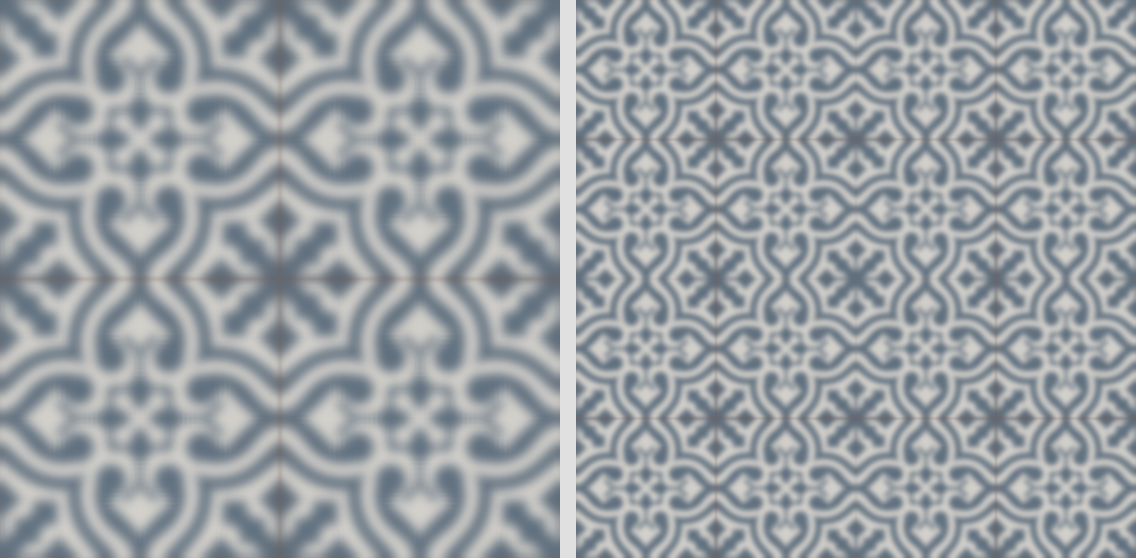
Left, the tile; right, the same tile 2 across and 2 down.
Write a Shadertoy shader that draws this pattern.

```glsl
// Two by two glazed cement tiles: ribboned quatrefoils around a medallion, with
// leafy crosses at the tile corners. Each tile is folded into one octant, drawn
// with distance functions and softened by a small Gaussian kernel.

const float TILES = 2.0;
const float EDGE = 0.03;
const float BLUR = 0.036;
const vec3 BLUE = vec3(0.380, 0.442, 0.500);
const vec3 CREAM = vec3(0.822, 0.812, 0.792);
const vec3 GROUT = vec3(0.46, 0.38, 0.36);

float circle(vec2 p, vec2 center, float radius) {
    return length(p - center) - radius;
}

float box(vec2 p, vec2 center, float halfSize) {
    vec2 d = abs(p - center) - halfSize;
    return length(max(d, 0.0)) + min(max(d.x, d.y), 0.0);
}

float segment(vec2 p, vec2 a, vec2 b, float halfWidth) {
    vec2 ab = b - a;
    float t = clamp(dot(p - a, ab) / dot(ab, ab), 0.0, 1.0);
    return length(p - a - ab * t) - halfWidth;
}

// Diamond with hollow sides; bend below 1 pulls the sides inward.
float hollowDiamond(vec2 p, vec2 center, vec2 size, float bend) {
    vec2 e = pow(abs(p - center) / size + 1e-4, vec2(bend));
    return (e.x + e.y - 1.0) * 0.65 * min(size.x, size.y);
}

float smoothMin(float a, float b, float k) {
    float h = max(k - abs(a - b), 0.0) / k;
    return min(a, b) - 0.25 * k * h * h;
}

float cornerGradient(vec2 cell, vec2 offset, float period) {
    float a = 6.28318 * fract(sin(dot(mod(cell, period), vec2(127.1, 311.7))) * 43758.5);
    return dot(vec2(cos(a), sin(a)), offset);
}

// Gradient noise that wraps after a whole number of cells.
float wrappedNoise(vec2 uv, float period) {
    vec2 p = uv * period, i = floor(p), f = fract(p);
    vec2 s = f * f * f * (f * (f * 6.0 - 15.0) + 10.0), x = vec2(1, 0), y = vec2(0, 1);
    float low = mix(cornerGradient(i, f, period), cornerGradient(i + x, f - x, period), s.x);
    float high = mix(cornerGradient(i + y, f - y, period),
                     cornerGradient(i + 1.0, f - 1.0, period), s.x);
    return mix(low, high, s.y);
}

// Outer ribbon and the curled lobe inside it.
float lobe(vec2 q) {
    float outline = smoothMin(circle(q, vec2(0.545, 0.0), 0.467), q.y - 0.19, 0.17);
    float ribbon = abs(outline) - 0.045;
    vec2 curlCenter = vec2(0.44, 0.21);
    vec2 fromCurl = q - curlCenter;
    float curl = max(abs(length(fromCurl) - 0.155) - 0.047,
                     dot(fromCurl, vec2(0.6, 0.8)) - 0.03);
    float star = hollowDiamond(q, vec2(0.61, 0.0), vec2(0.23, 0.225), 0.92);
    float cutout = min(min(curl, star), length(q) - 0.37);
    float inside = max(outline + 0.145, -cutout);
    float bulb = circle(q, curlCenter, 0.103);
    float stalk = min(segment(q, vec2(0.33, 0.0), vec2(0.46, 0.0), 0.02),
                      segment(q, vec2(0.46, 0.0), vec2(0.57, 0.1), 0.022));
    return min(min(ribbon, inside), min(bulb, stalk));
}

// Scalloped disc with four petals cut out of it.
float medallion(vec2 q) {
    float disc = length(q) - 0.28 - 0.03 * cos(8.0 * atan(q.y, q.x + 1e-5));
    float petals = min(circle(q, vec2(0.125), 0.07),
                       segment(q, vec2(0.0), vec2(0.125), 0.045));
    return max(disc, -petals);
}

// Leaves on the diagonals and diamonds on the seams; k starts at the corner.
float cornerCross(vec2 k) {
    float leaf = min(box(k, vec2(0.325), 0.083), box(k, vec2(0.195), 0.087));
    leaf = min(leaf, segment(k, vec2(0.0), vec2(0.3), 0.07));
    float bud = hollowDiamond(k, vec2(0.0, 0.42), vec2(0.15, 0.145), 1.0);
    float stem = segment(k, vec2(0.0), vec2(0.0, 0.42), 0.02);
    return min(min(leaf, circle(k, vec2(0.0), 0.13)), min(bud, stem));
}

// Blue coverage at a point in tile units, with the tile center at zero.
float glaze(vec2 p) {
    vec2 t = abs(mod(p + 1.0, 2.0) - 1.0);
    vec2 q = t.x > t.y ? t : t.yx;
    float paint = min(min(lobe(q), medallion(q)), cornerCross(1.0 - q));
    return 1.0 - smoothstep(-EDGE, EDGE, paint);
}

float softGlaze(vec2 p) {
    float sum = 0.0, total = 0.0;
    for (int y = -2; y <= 2; y++)
        for (int x = -2; x <= 2; x++) {
            vec2 tap = vec2(x, y);
            float weight = exp(-0.4 * dot(tap, tap));
            sum += weight * glaze(p + tap * BLUR * 0.9);
            total += weight;
        }
    return sum / total;
}

// Seams are strongest through the middle and faint at the canvas border.
float seam(vec2 edge, vec2 uv, float width) {
    vec2 s = (0.65 - 0.35 * cos(6.28318 * uv)) * exp(-edge * edge / (width * width));
    return max(s.x, s.y);
}

void mainImage(out vec4 fragColor, in vec2 fragCoord) {
    vec2 uv = fragCoord / iResolution.xy;
    vec2 p = fract(uv * TILES) * 2.0 - 1.0;
    float blue = softGlaze(p);
    vec3 color = mix(CREAM, BLUE, blue);
    color = mix(color, GROUT, 0.22 * seam(1.0 - abs(p), uv, 0.022));
    color = mix(color, GROUT * 0.85, 0.2 * blue * seam(1.0 - abs(p), uv, 0.075));
    color += 0.014 * wrappedNoise(uv, 5.0);
    fragColor = vec4(clamp(color, 0.0, 1.0), 1.0);
}
```
